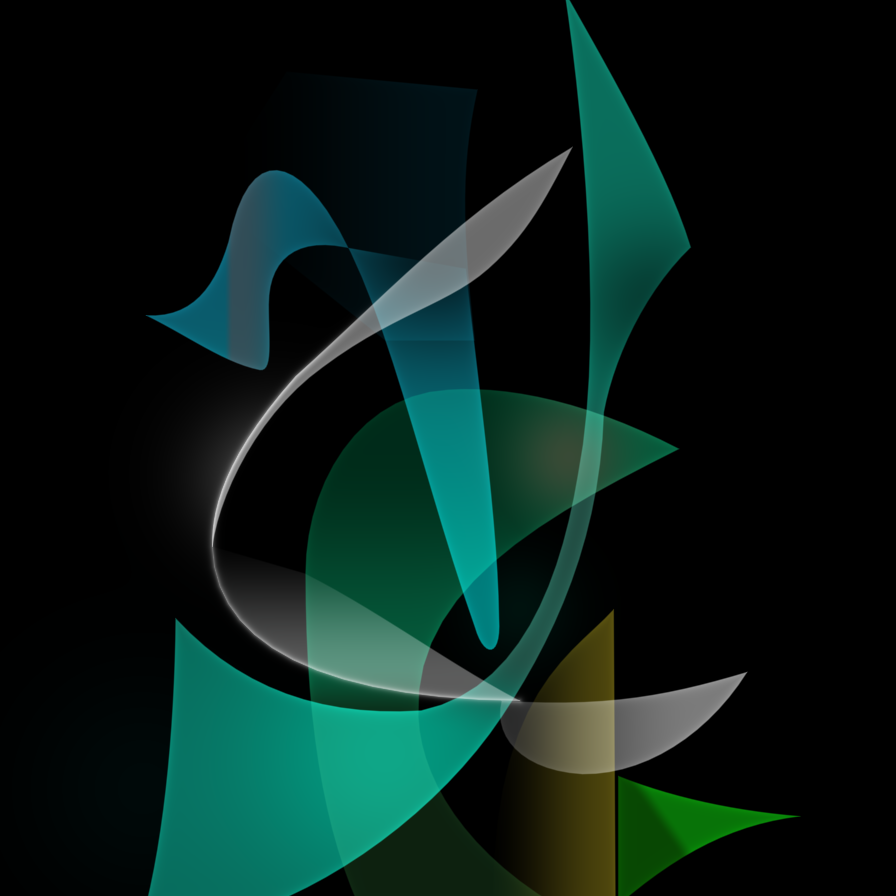
Write a WebGL 2 fragment shader that draws this background.

```glsl
#version 300 es
precision highp float;
// Translucent teal, green and silver ribbons sweeping over a black background.

uniform vec2 u_resolution;
out vec4 outColor;

// Path traced around point p: squared distance to it and inside/outside sign.
struct Path { vec2 p, start, pen; float dist2, side; };

Path move(vec2 p, float x, float y) {
  return Path(p, vec2(x, y), vec2(x, y), 1e3, 1.);
}

void segment(inout Path s, vec2 b) {
  vec2 e = b - s.pen, v = s.p - s.pen;
  vec2 w = v - e * clamp(dot(v, e) / max(dot(e, e), 1e-9), 0., 1.);
  s.dist2 = min(s.dist2, dot(w, w));
  if ((s.pen.y > s.p.y) != (b.y > s.p.y) && v.x < e.x * v.y / e.y) s.side = -s.side;
  s.pen = b;
}

void line(inout Path s, float x, float y) { segment(s, vec2(x, y)); }

// Cubic curve from the pen through two handles to the end (x, y).
void curve(inout Path s, float bx, float by, float cx, float cy, float x, float y) {
  const int STEPS = 14;
  vec2 a = s.pen, b = vec2(bx, by), c = vec2(cx, cy), d = vec2(x, y);
  for (int i = 1; i < STEPS; i++) {
    float t = float(i) / float(STEPS);
    vec2 m = mix(b, c, t);
    segment(s, mix(mix(mix(a, b, t), m, t), mix(m, mix(c, d, t), t), t));
  }
  segment(s, d);
}

float rim(Path s, float width) { return exp(-sqrt(s.dist2) / width); }

float fill(inout Path s, float aa) {
  segment(s, s.start);
  return smoothstep(-aa, aa, -s.side * sqrt(s.dist2));
}

// Filled sheet with a slightly lit edge.
float sheet(Path s, float aa) { return fill(s, aa) * (1. + .25 * rim(s, .004)); }

float glow(vec2 p, float x, float y, float radius) {
  vec2 v = (p - vec2(x, y)) / radius;
  return exp(-dot(v, v));
}

vec3 screen(vec3 base, vec3 light) { return 1. - (1. - base) * (1. - light); }

// Long teal ribbon: upper blade, thin waist, broad lower sail.
vec3 tealRibbon(vec2 p, float aa) {
  Path s = move(p, .63, -.01);
  curve(s, .675, .07, .745, .19, .771, .276);
  curve(s, .72, .325, .685, .40, .674, .46);
  curve(s, .67, .60, .62, .71, .56, .80);
  curve(s, .50, .89, .40, .97, .30, 1.01);
  line(s, .163, 1.01);
  curve(s, .185, .92, .195, .80, .196, .69);
  curve(s, .27, .77, .36, .80, .47, .793);
  curve(s, .58, .77, .625, .65, .645, .53);
  curve(s, .675, .38, .65, .12, .63, -.01);
  vec3 blade = vec3(.04, .43, .36) * (1. - .45 * glow(p, .73, .34, .09));
  vec3 sail = mix(vec3(.03, .41, .35), vec3(.01, .6, .5), glow(p, .43, .84, .16));
  vec3 c = mix(blade, vec3(.13, .3, .26), smoothstep(.4, .55, p.y));
  return sheet(s, aa) * mix(c, sail, smoothstep(.55, .67, p.y - .3 * p.x));
}

// Cyan hook falling into a pointed ribbon.
vec3 cyanRibbon(vec2 p, float aa) {
  Path s = move(p, .163, .352);
  curve(s, .215, .355, .24, .32, .255, .27);
  curve(s, .275, .17, .32, .17, .365, .235);
  curve(s, .43, .33, .47, .53, .53, .70);
  curve(s, .54, .735, .56, .735, .557, .69);
  curve(s, .556, .58, .53, .40, .52, .30);
  line(s, .385, .276);
  curve(s, .33, .265, .30, .29, .30, .34);
  curve(s, .30, .38, .305, .415, .29, .413);
  curve(s, .25, .405, .21, .375, .163, .352);
  vec3 c = mix(vec3(.04, .35, .42), vec3(0, .47, .47), smoothstep(.3, .65, p.y));
  float band = smoothstep(.25, .26, p.x) * smoothstep(.33, .27, p.x);
  c = mix(c, vec3(.25, .29, .32), .75 * band);
  return c * (1. - .95 * glow(p, .49, .27, .11)) * sheet(s, aa);
}

// Faint blue panel behind the cyan ribbon.
vec3 bluePanel(vec2 p, float aa) {
  Path s = move(p, .533, .10);
  curve(s, .515, .18, .515, .25, .53, .38);
  line(s, .43, .38);
  line(s, .23, .22);
  line(s, .32, .08);
  return vec3(.005, .07, .09) * smoothstep(.25, .52, p.x) * sheet(s, aa);
}

// Green leaf curling down towards the lower edge.
vec3 greenLeaf(vec2 p, float aa) {
  Path s = move(p, .758, .501);
  curve(s, .66, .45, .57, .43, .50, .435);
  curve(s, .40, .44, .341, .54, .341, .64);
  curve(s, .341, .80, .36, .92, .40, 1.01);
  line(s, .62, 1.01);
  curve(s, .52, .95, .47, .87, .467, .80);
  curve(s, .46, .66, .60, .58, .758, .501);
  float lit = max(smoothstep(.5, .75, p.y), smoothstep(.5, .72, p.x));
  vec3 c = mix(vec3(0, .17, .1), vec3(.02, .35, .23), lit);
  c = mix(c, vec3(.22, .29, .21), glow(p, .635, .51, .06));
  return mix(c, vec3(.05, .13, .06), smoothstep(.74, .82, p.y)) * sheet(s, aa);
}

// Silver crescent: bright wings joined by a fine arc, with mist outside it.
vec3 silverCrescent(vec2 p, float aa) {
  Path arc = move(p, .639, .164);
  curve(arc, .51, .24, .43, .33, .33, .42);
  curve(arc, .25, .51, .236, .57, .237, .61);
  Path wing = arc, hollow = move(p, .237, .61);
  curve(wing, .245, .55, .29, .46, .36, .41);
  curve(wing, .44, .35, .50, .34, .545, .30);
  curve(wing, .59, .26, .61, .22, .639, .164);
  curve(arc, .24, .72, .36, .78, .58, .782);
  curve(hollow, .24, .72, .36, .78, .58, .782);
  curve(hollow, .50, .74, .42, .68, .34, .64);
  Path tail = move(p, .56, .782);
  curve(tail, .68, .79, .75, .775, .834, .75);
  curve(tail, .79, .82, .72, .865, .65, .864);
  curve(tail, .58, .86, .55, .82, .56, .782);
  float light = .4 * rim(arc, .0025) * smoothstep(.3, .45, p.y);
  light += .42 * sheet(wing, aa) + .36 * smoothstep(.59, .76, p.y) * fill(hollow, aa);
  light += mix(.16, .48, smoothstep(.55, .78, p.x)) * sheet(tail, aa);
  float mist = .22 * rim(arc, .04) * glow(p, .23, .5, .09);
  return vec3(light + mist * (1. - fill(arc, aa)));
}

// Olive sail and bright green fin in the lower right.
vec3 lowerFins(vec2 p, float aa) {
  Path olive = move(p, .685, .68), fin = move(p, .69, .866);
  curve(olive, .64, .73, .55, .77, .55, 1.01);
  line(olive, .687, 1.01);
  curve(fin, .75, .89, .82, .905, .893, .911);
  curve(fin, .82, .92, .76, .95, .69, 1.01);
  float crease = smoothstep(.09, .11, p.x - .7 * p.y);
  vec3 green = mix(vec3(.03, .28, .01), vec3(.03, .45, .03), crease);
  return vec3(.3, .27, .05) * smoothstep(.54, .69, p.x) * sheet(olive, aa) + green * sheet(fin, aa);
}

void main() {
  vec2 p = gl_FragCoord.xy / u_resolution;
  p.y = 1. - p.y; // shapes are laid out from the top down
  float aa = 1. / u_resolution.y;
  vec3 color = vec3(0, .035, .035) * glow(p, .16, .88, .13);
  color += vec3(0, .07, .055) * glow(p, .58, .68, .06);
  color = screen(color, bluePanel(p, aa));
  color = screen(color, greenLeaf(p, aa));
  color = screen(color, tealRibbon(p, aa));
  color = screen(color, cyanRibbon(p, aa));
  color = screen(color, lowerFins(p, aa));
  color = screen(color, silverCrescent(p, aa));
  outColor = vec4(color, 1);
}
```
